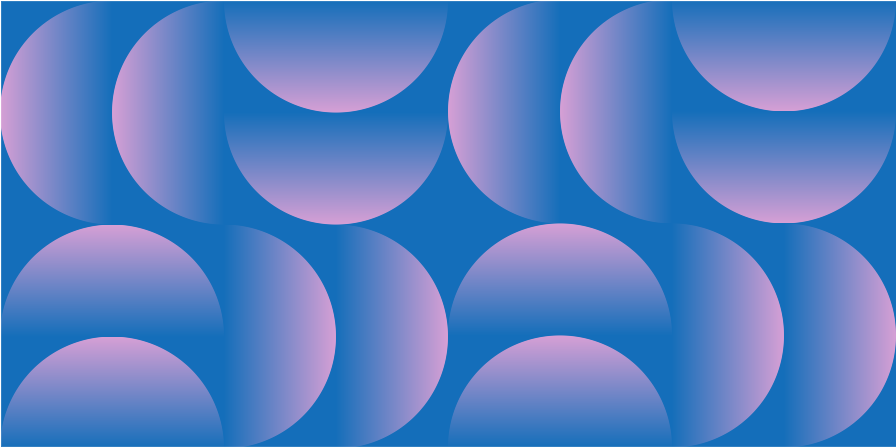
This pattern is drawn by a Shadertoy shader. Its source:

```glsl
// Half discs with blue to pink gradients, stacked in pairs and turned from cell to cell.

// Colour of a cell holding two half discs that bulge along 'facing'; q spans -1..1.
vec3 halfDiscPair(vec2 q, vec2 facing, float pixel) {
    vec3 blue = vec3(0.08, 0.432, 0.728);
    vec3 pink = vec3(0.84, 0.625, 0.835);

    // Each half disc fills half of the cell: 0 at its flat side, 1 at its rim
    float rise = fract(dot(q, facing));
    float across = dot(q, vec2(-facing.y, facing.x));
    float rim = length(vec2(rise, across)) - 1.0;
    float inside = 1.0 - smoothstep(-0.6 * pixel, 0.6 * pixel, rim);
    return mix(blue, pink, rise * inside);
}

// Coverage of the white hairline along the left, top and bottom edges.
float hairline(vec2 uv, float pixel) {
    float edge = min(uv.x, min(uv.y, 1.0 - uv.y));
    return clamp((0.0025 - edge) / pixel + 0.5, 0.0, 1.0);
}

void mainImage(out vec4 fragColor, in vec2 fragCoord) {
    float pixel = 1.0 / iResolution.y;
    vec2 uv = fragCoord * pixel;

    // Two rows of square cells; every second repeat sits slightly higher
    vec2 p = 2.0 * uv;
    p.y += 0.005 * (0.5 - mod(floor(uv.x), 2.0));
    vec2 cell = floor(p);
    vec2 q = 2.0 * fract(p) - 1.0;

    // Axis alternates like a checkerboard, direction flips with each row
    float sideways = mod(cell.x + cell.y, 2.0);
    float direction = 1.0 - 2.0 * mod(cell.y, 2.0);
    vec2 facing = direction * vec2(sideways, 1.0 - sideways);

    vec3 color = halfDiscPair(q, facing, 4.0 * pixel);
    fragColor = vec4(mix(color, vec3(1.0), hairline(uv, pixel)), 1.0);
}
```
